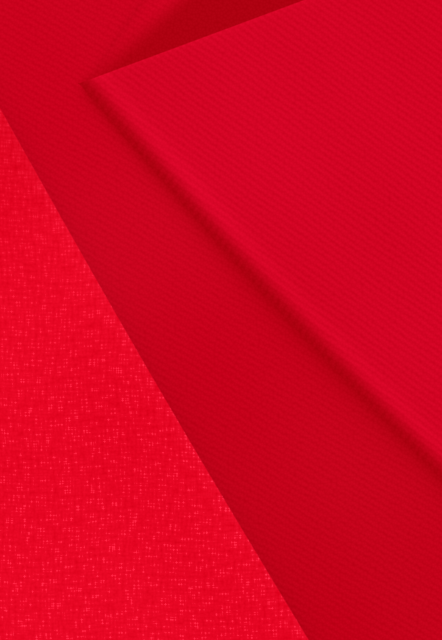
Write a WebGL 2 fragment shader that draws this texture.

```glsl
#version 300 es
precision highp float;

uniform vec2 u_resolution;
out vec4 outColor;

// Cloth colours
const vec3 DEEP = vec3(0.64, 0.00, 0.045);
const vec3 SHADE = vec3(0.76, 0.008, 0.098);
const vec3 MID = vec3(0.80, 0.010, 0.120);
const vec3 LIT = vec3(0.835, 0.018, 0.148);
const vec3 BRIGHT = vec3(0.900, 0.022, 0.135);
const vec3 FLECK = vec3(0.10, 0.13, 0.13);

// Edges, in units of canvas height
const vec2 HEM_START = vec2(0.0, 0.831);
const vec2 HEM_DIR = vec2(0.502, -0.865);
const vec2 TIP = vec2(0.130, 0.862);
const vec2 FOLD_DIR = vec2(0.676, -0.737);
const vec2 TOP_START = vec2(0.141, 0.876);
const vec2 TOP_DIR = vec2(0.938, 0.348);
const vec2 CREASE_DIR = vec2(0.56, 0.828);
const float HEM_BOW = 0.005;
const float FOLD_BOW = 0.009;

// Weave
const float RIB_FREQ = 105.0;
const float RIB_DEPTH = 0.014;
const float GRAIN_DEPTH = 0.035;
const float THREAD_FREQ = 190.0;
const float PI = 3.14159;

vec2 hash2(vec2 c) {
    vec3 q = fract(c.xyx * vec3(0.1031, 0.1030, 0.0973));
    q += dot(q, q.yzx + 33.33);
    return fract((q.xx + q.yz) * q.zy);
}

// Distance to the nearest scattered point
float cellular(vec2 p) {
    vec2 cell = floor(p), f = fract(p);
    float nearest = 2.0;
    for (int j = -1; j <= 1; j++)
        for (int i = -1; i <= 1; i++) {
            vec2 o = vec2(i, j);
            nearest = min(nearest, length(o + hash2(cell + o) - f));
        }
    return nearest;
}

// Signed distance to a line, positive on its left side
float side(vec2 p, vec2 start, vec2 dir) {
    p -= start;
    return dot(p, vec2(-dir.y, dir.x));
}

// Broad, slow tone changes
float drift(vec2 p) {
    return sin(p.x * 9.0 + 2.0 * sin(p.y * 5.0)) * 0.5
         + sin(p.y * 13.0 - p.x * 6.0 + 1.3) * 0.3
         + sin(p.x * 31.0 + p.y * 17.0) * 0.2;
}

// Diagonal ribs with a slight wobble
float twill(vec2 p, vec2 across) {
    float wobble = 0.5 * sin(p.x * 47.0 + p.y * 21.0) + 0.4 * sin(p.y * 83.0);
    return sin(dot(p, across) * RIB_FREQ * 2.0 * PI + wobble);
}

void main() {
    vec2 p = gl_FragCoord.xy / u_resolution.y;
    float px = 1.0 / u_resolution.y;

    // Panel distances
    float hemAlong = dot(p - HEM_START, HEM_DIR);
    float hem = side(p, HEM_START, HEM_DIR) + HEM_BOW * sin(PI * clamp(hemAlong / 0.96, 0.0, 1.0));
    float foldAlong = dot(p - TIP, FOLD_DIR);
    float fold = side(p, TIP, FOLD_DIR) + FOLD_BOW * sin(PI * clamp(foldAlong / 0.833, 0.0, 1.0));
    float top = -side(p, TOP_START, TOP_DIR);
    float flap = min(fold, top);

    float tone = drift(p);
    float grain = 0.45 - cellular(p * 230.0);

    // Middle panel, darker toward the lower right and along the hem
    vec3 middle = mix(MID, SHADE, (1.0 - smoothstep(0.05, 0.75, p.y)) * 0.75 + 0.15);
    middle += 0.008 * tone;
    middle -= vec3(0.045, 0.0, 0.012) * exp(-max(hem, 0.0) / 0.020);
    float crease = side(p, TIP, CREASE_DIR);
    float aboveTip = smoothstep(0.86, 0.90, p.y);
    middle -= vec3(0.03, 0.0, 0.01) * aboveTip * exp(-abs(crease) / 0.006);
    middle += vec3(0.015, 0.003, 0.008) * aboveTip * smoothstep(0.0, 0.04, -crease);
    middle += RIB_DEPTH * 0.8 * twill(p, vec2(0.50, 0.866)) * vec3(1.0, 0.2, 0.5);

    // Shadow thrown by the flap
    float shadowWidth = mix(0.008, 0.017, clamp(foldAlong / 0.4, 0.0, 1.0));
    float foldShadow = exp(-max(-fold, 0.0) / shadowWidth) * smoothstep(-0.02, 0.02, foldAlong);
    float topShadow = exp(-max(-top, 0.0) / 0.007) * smoothstep(0.10, 0.15, p.x) * smoothstep(-0.01, 0.01, fold);
    middle = mix(middle, DEEP, max(foldShadow * 0.75, topShadow * 0.45));

    // Upper flap with a rolled, ribbed lower edge
    vec3 upper = mix(MID, LIT, 0.65 + 0.35 * tone);
    upper = mix(upper, MID, (1.0 - smoothstep(0.25, 0.55, p.y)) * 0.7);
    upper += RIB_DEPTH * twill(p, vec2(0.57, 0.82)) * vec3(1.0, 0.25, 0.6);
    float roll = 1.0 - smoothstep(0.002, 0.030, fold);
    float rollRib = 0.5 + 0.5 * sin(foldAlong * RIB_FREQ * 4.5 + fold * 160.0);
    upper = mix(upper, DEEP, roll * (0.72 + 0.14 * rollRib));
    float crest = (fold - 0.036) / 0.012;
    upper += vec3(0.025, 0.008, 0.015) * exp(-crest * crest);
    upper += vec3(0.04, 0.01, 0.02) * exp(-max(top, 0.0) / 0.004) * (1.0 - roll);

    // Lower left panel: open weave with pale flecks
    vec2 q = p + 0.002 * vec2(sin(p.y * 19.0), sin(p.x * 23.0));
    float warp = 0.5 - cellular(q * vec2(THREAD_FREQ, 38.0));
    float weft = 0.5 - cellular(q.yx * vec2(THREAD_FREQ, 34.0) + 71.0);
    float threads = warp + weft;
    vec3 lower = BRIGHT + vec3(0.012, 0.008, 0.008) * tone + vec3(0.035, 0.022, 0.030) * threads;
    float openness = 1.0 - smoothstep(0.25, 0.85, p.y);
    lower += FLECK * smoothstep(0.35, 0.85, threads) * (0.25 + 0.55 * openness);
    lower += vec3(0.02, 0.035, 0.035) * exp(-max(-hem, 0.0) / 0.012) * (0.5 + threads);
    lower -= vec3(0.03, 0.0, 0.01) * smoothstep(0.60, 0.85, p.y);

    // Stack the panels
    vec3 color = mix(lower, middle, smoothstep(-px, px, hem));
    color = mix(color, upper, smoothstep(-px, px, flap));
    color += GRAIN_DEPTH * grain * vec3(1.0, 0.35, 0.6);
    outColor = vec4(clamp(color, 0.0, 1.0), 1.0);
}
```
